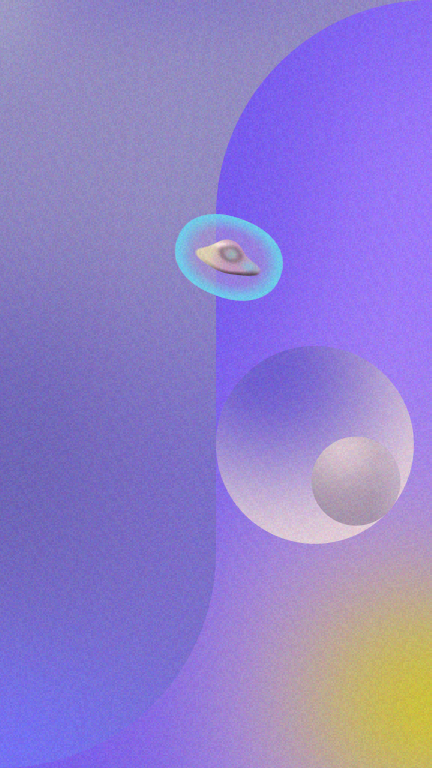
Give the GLSL for this background, as a WebGL 2 fragment shader.

```glsl
#version 300 es
precision highp float;
// Soft grainy backdrop: an S-shaped divider between a slate panel and a violet one,
// a shaded disc holding a smaller disc, and a glowing oval around a glossy pebble.
// Built from distance functions and gaussian colour glows; one unit is the canvas width.
uniform vec2 u_resolution;
out vec4 outColor;

// Layout
const float CURVE_R = 0.5;
const vec2 UPPER_BEND = vec2(1.0, 1.278);
const vec2 LOWER_BEND = vec2(0.0, 0.5);
const vec2 DISC = vec2(0.729, 0.748);
const float DISC_R = 0.229;
const vec2 SMALL_DISC = vec2(0.824, 0.664);
const float SMALL_R = 0.103;
const vec2 OVAL = vec2(0.530, 1.182);
const vec2 OVAL_SIZE = vec2(0.127, 0.093);
const float OVAL_TILT = -0.36;
const float GRAIN_CELLS = 288.0;
const float GRAIN = 0.075;

// Colours
const vec3 SLATE = vec3(0.58, 0.55, 0.76);
const vec3 SLATE_LIGHT = vec3(0.65, 0.64, 0.78);
const vec3 SLATE_DEEP = vec3(0.43, 0.39, 0.71);
const vec3 SLATE_VIOLET = vec3(0.47, 0.41, 0.80);
const vec3 BLUE = vec3(0.46, 0.44, 0.95);
const vec3 VIOLET = vec3(0.47, 0.36, 0.93);
const vec3 VIOLET_LIGHT = vec3(0.61, 0.47, 0.98);
const vec3 MAUVE = vec3(0.73, 0.63, 0.75);
const vec3 YELLOW = vec3(0.80, 0.75, 0.24);
const vec3 DISC_SHADE = vec3(0.45, 0.38, 0.82);
const vec3 DISC_LIGHT = vec3(0.88, 0.80, 0.84);
const vec3 SMALL_SHADE = vec3(0.65, 0.58, 0.67);
const vec3 CYAN = vec3(0.42, 0.82, 0.92);
const vec3 HAZE = vec3(0.66, 0.58, 0.84);
const vec3 CREAM = vec3(0.86, 0.81, 0.70);
const vec3 PINK = vec3(0.76, 0.60, 0.74);
const vec3 UMBER = vec3(0.30, 0.22, 0.26);

float hash(vec2 p) {
  return fract(sin(dot(p, vec2(12.9898, 78.233))) * 43758.5453);
}

// Gaussian falloff with a separate radius on each axis
float glow(vec2 p, vec2 center, vec2 radius) {
  vec2 q = (p - center) / radius;
  return exp(-dot(q, q));
}

// Antialiased coverage of a signed distance
float cover(float d) {
  return clamp(0.5 - d * u_resolution.x, 0.0, 1.0);
}

// Coordinates seen from axes turned by an angle
vec2 turn(vec2 p, float a) {
  return vec2(cos(a) * p.x + sin(a) * p.y, cos(a) * p.y - sin(a) * p.x);
}

float smoothMin(float a, float b, float k) {
  float h = max(k - abs(a - b), 0.0) / k;
  return min(a, b) - 0.25 * h * h * k;
}

// Negative on the violet side of the S-shaped divider
float divider(vec2 p) {
  if (p.y > UPPER_BEND.y) return length(p - UPPER_BEND) - CURVE_R;
  if (p.y < LOWER_BEND.y) return CURVE_R - length(p - LOWER_BEND);
  return CURVE_R - p.x;
}

vec3 slatePanel(vec2 p) {
  vec3 c = mix(SLATE, SLATE_VIOLET, 0.8 * smoothstep(1.35, 0.6, p.y));
  c = mix(c, SLATE_DEEP, 0.9 * glow(p, vec2(-0.05, 0.70), vec2(0.36, 0.45)));
  c = mix(c, BLUE, glow(p, vec2(0.0, 0.02), vec2(0.42, 0.28)));
  c = mix(c, SLATE_VIOLET, 0.4 * glow(p, vec2(0.4, 1.8), vec2(0.4, 0.12)));
  return mix(c, SLATE_LIGHT, 0.6 * glow(p, vec2(0.0, 1.75), vec2(0.12)));
}

vec3 violetPanel(vec2 p) {
  vec3 c = mix(VIOLET, VIOLET_LIGHT, smoothstep(0.48, 0.98, p.x + 0.15 * (1.3 - p.y)));
  c = mix(c, VIOLET, 0.5 * glow(p, vec2(0.9, 1.8), vec2(0.5, 0.25)));
  c = mix(c, MAUVE, 0.95 * glow(p, vec2(0.96, 0.17), vec2(0.50, 0.53)));
  return mix(c, YELLOW, glow(p, vec2(1.02, 0.14), vec2(0.29, 0.27)));
}

// Glossy pebble, drawn in coordinates centred on the oval
vec3 pebble(vec2 q, vec3 under) {
  vec2 r = turn(q - vec2(-0.002, -0.010), -0.31);
  float body = (length(r / vec2(0.078, 0.024)) - 1.0) * 0.024;
  float d = smoothMin(body, length(q - vec2(-0.003, 0.009)) - 0.032, 0.03);
  vec3 c = mix(CREAM, PINK, smoothstep(-0.055, 0.005, r.x));
  c = mix(c, CYAN, 0.55 * glow(r, vec2(0.052, 0.004), vec2(0.020, 0.013)));
  float rim = smoothstep(-0.010, -0.001, d) * smoothstep(0.004, -0.012, r.y);
  c = mix(c, UMBER, 0.85 * rim * smoothstep(-0.08, 0.03, r.x));
  vec2 core = turn(q - vec2(0.004, 0.008), -0.4);
  float ring = length(core / vec2(1.35, 0.9));
  c = mix(c, UMBER + 0.14, 0.6 * exp(-pow((ring - 0.016) / 0.007, 2.0)));
  c = mix(c, vec3(0.58, 0.70, 0.70), 0.9 * glow(core, vec2(0.003, 0.0), vec2(0.011)));
  c += 0.2 * glow(q, vec2(-0.014, 0.029), vec2(0.020, 0.007));
  return mix(under, c, cover(d));
}

void main() {
  vec2 p = gl_FragCoord.xy / u_resolution.x;
  vec3 color = mix(slatePanel(p), violetPanel(p), cover(divider(p)));

  // Large disc, dark at its upper left, then the small disc inside it
  float shade = smoothstep(0.02, 0.44, length((p - vec2(0.61, 0.92)) * vec2(0.9, 1.0)));
  color = mix(color, mix(DISC_SHADE, DISC_LIGHT, shade), cover(length(p - DISC) - DISC_R));
  float lit = glow(p, SMALL_DISC + vec2(-0.03, 0.075), vec2(0.10, 0.085));
  vec3 smallColor = mix(SMALL_SHADE, DISC_LIGHT, 0.85 * lit);
  smallColor += 0.10 * smoothstep(0.03, 0.12, p.x - SMALL_DISC.x);
  color = mix(color, smallColor, cover(length(p - SMALL_DISC) - SMALL_R));

  // Oval with a cyan rim fading inward over a pale haze
  vec2 q = p - OVAL;
  vec2 e = abs(turn(q, OVAL_TILT) / OVAL_SIZE);
  float k = pow(pow(e.x, 2.2) + pow(e.y, 2.2), 1.0 / 2.2);
  float inside = cover((k - 1.0) * OVAL_SIZE.y);
  color = mix(color, HAZE, 0.6 * inside);
  color = mix(color, CYAN, 0.92 * inside * smoothstep(0.58, 1.0, k));
  color = pebble(q, color);

  // Tinted film grain
  vec2 cell = floor(p * GRAIN_CELLS);
  vec3 noise = vec3(hash(cell), hash(cell + 17.3), hash(cell + 41.7)) - 0.5;
  outColor = vec4(color + GRAIN * noise, 1.0);
}
```
